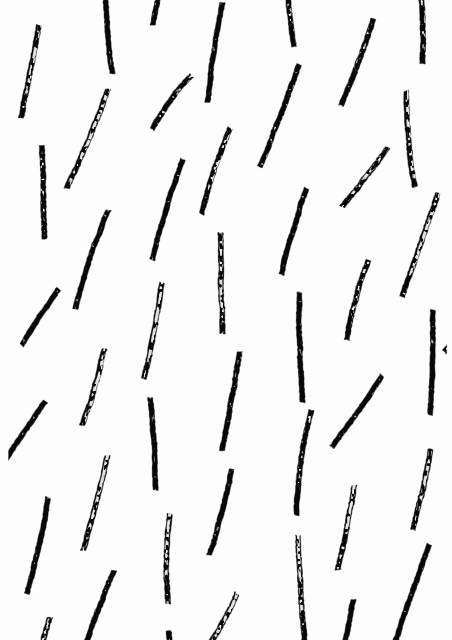
Reproduce this pattern procedurally as a Shadertoy shader.

```glsl
const vec3 PAPER = vec3(0.992);
const vec3 INK = vec3(0.03);
const vec2 CELL = vec2(0.101, 0.183);   // spacing of strokes, canvas height = 1
const float HALF_WIDTH = 0.0043;

float hash(vec2 p) {
    vec3 q = fract(vec3(p.xyx) * 0.1031);
    q += dot(q, q.yzx + 33.33);
    return fract((q.x + q.y) * q.z);
}

// Random value of a cell, one independent stream per channel
float pick(vec2 id, float channel) {
    return hash(id + 50.0 + channel * vec2(37.7, 91.3));
}

float noise(vec2 p) {
    vec2 i = floor(p), f = fract(p);
    f = f * f * (3.0 - 2.0 * f);
    return mix(mix(hash(i), hash(i + vec2(1, 0)), f.x),
               mix(hash(i + vec2(0, 1)), hash(i + vec2(1, 1)), f.x), f.y);
}

// Mostly leaning right, some nearly upright, a few strongly slanted
float leanAngle(float kind, float vary) {
    if (kind < 0.22) return mix(-0.13, 0.03, vary);
    if (kind < 0.87) return mix(0.12, 0.40, vary);
    return mix(0.52, 0.68, vary);
}

// Bare paper showing through the dry core of a stroke
float dryGaps(float across, float along, float dryness, vec2 seed) {
    float grain = noise(vec2(across * 320.0, along * 250.0) + seed * 19.0 + 400.0);
    float offset = mix(-0.25, 0.35, pick(seed, 7.0));
    float core = 1.0 - smoothstep(0.25, 0.85, abs(across / HALF_WIDTH - offset));
    float threshold = 0.80 - 0.45 * dryness;
    return core * smoothstep(threshold, threshold + 0.25, grain);
}

// Ink coverage of one marker stroke centred on the origin
float stroke(vec2 p, vec2 id, float blur) {
    float angle = leanAngle(pick(id, 1.0), pick(id, 2.0));
    float halfLength = mix(0.062, 0.087, pick(id, 3.0)) - 0.012 * step(0.5, angle);
    vec2 dir = vec2(sin(angle), cos(angle));
    float along = dot(p, dir);
    float across = dot(p, vec2(dir.y, -dir.x));

    // Hand-drawn bend and wobble
    float t = along / halfLength;
    across += (pick(id, 4.0) - 0.5) * 0.009 * (t * t - 0.4);
    across += (noise(vec2(along * 45.0, id.x * 7.0 + id.y) + 200.0) - 0.5) * 0.0016;

    // Flat, slightly skewed ends and rough sides
    float rough = (noise(vec2(along, across) * 260.0 + id * 13.0 + 300.0) - 0.5) * 0.0012;
    float skew = (pick(id, 5.0) - 0.5) * 0.5 * across;
    vec2 edge = vec2(abs(across) - HALF_WIDTH, abs(along + skew) - halfLength) + rough;
    float dist = length(max(edge + 0.001, 0.0)) + min(max(edge.x, edge.y) + 0.001, 0.0) - 0.001;

    float dryness = smoothstep(0.3, 0.85, pick(id, 6.0));
    dryness *= mix(0.45, 1.0, smoothstep(-0.9, 0.1, t));
    float cover = 1.0 - smoothstep(-blur, blur, dist);
    return cover * (1.0 - 0.9 * dryGaps(across, along, dryness, id));
}

// Staggered columns of strokes with jittered centres
float strokeField(vec2 p, float blur) {
    float ink = 0.0;
    float column = floor(p.x / CELL.x);
    for (int i = -1; i <= 1; i++) {
        float x = column + float(i);
        float shift = 0.42 * x + 0.3;
        float row = floor(p.y / CELL.y - shift);
        for (int j = -1; j <= 1; j++) {
            vec2 id = vec2(x, row + float(j));
            vec2 jitter = vec2(pick(id, 8.0), pick(id, 9.0)) - 0.5;
            vec2 centre = (id + 0.5 + vec2(0.0, shift)) * CELL + jitter * vec2(0.038, 0.024);
            ink = max(ink, stroke(p - centre, id, blur));
        }
    }
    return ink;
}

void mainImage(out vec4 fragColor, in vec2 fragCoord) {
    vec2 p = fragCoord / iResolution.y;
    float width = iResolution.x / iResolution.y;
    float blur = max(0.9 / iResolution.y, 0.0008);

    // Narrow blank margins crop the strokes at the sides
    float side = min(p.x - 0.013, width - 0.008 - p.x);
    float ink = strokeField(p, blur) * smoothstep(-blur, blur, side);
    fragColor = vec4(mix(PAPER, INK, ink), 1.0);
}
```
